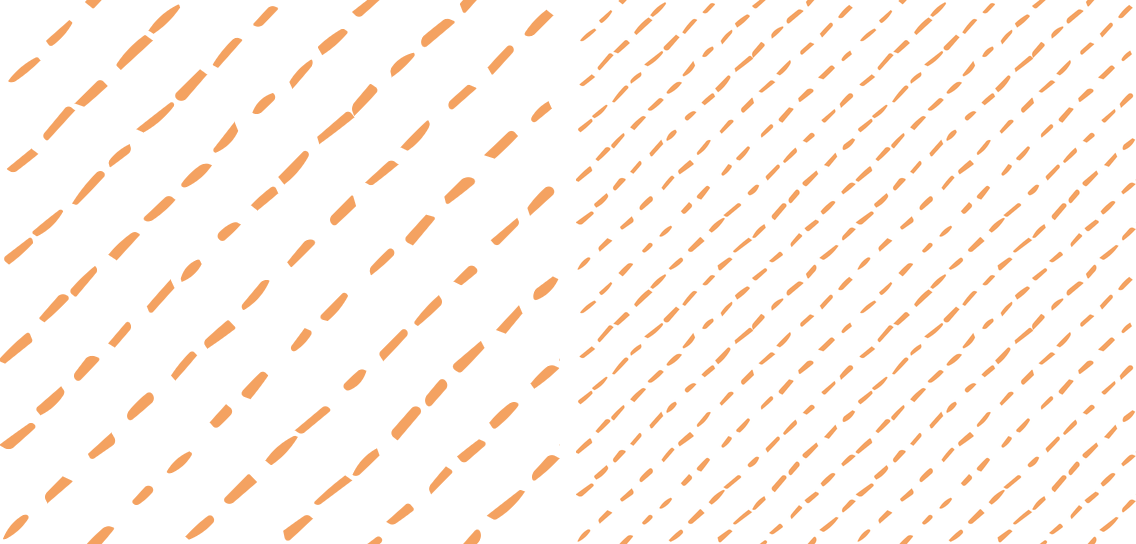
Left: one tile. Right: repeated 2 by 2.
This pattern is drawn by a Shadertoy shader. Its source:

```glsl
// Hand-cut orange dashes strung along rising diagonal lines on white, tiling seamlessly.

const vec3 PAPER = vec3(1.0);
const vec3 ORANGE = vec3(0.957, 0.635, 0.380);
const float LINES = 6.0;                  // diagonals crossing each edge
const float DASHES[6] = float[6](14.0, 14.0, 15.0, 16.0, 16.0, 16.0);  // per diagonal
// Lengths below are fractions of the canvas height.
const float HALF_LENGTH = 0.0315;
const float LENGTH_SPREAD = 0.022;
const float HALF_WIDTH = 0.0083;
const float WIDTH_SPREAD = 0.0028;
const float DRIFT = 0.008;                // offset across the line
const float SLIDE = 0.20;                 // offset along the line, in dash pitches
const float TILT = 0.20;                  // spread of the angle, radians
const float TAPER = 0.45;
const float BOW = 0.75;                   // strongest narrowing of a curved side
const float END_SLANT = 1.1;

vec4 hash4(vec2 id, float seed) {
    vec4 p = fract(vec4(id.xyxy + seed) * vec4(0.1031, 0.1030, 0.0973, 0.1099));
    p += dot(p, p.wzxy + 33.33);
    return fract((p.xxyz + p.yzzw) * p.zywx);
}

// Intersection of two half spaces whose shared corner has radius r.
float roundedCorner(float a, float b, float r) {
    vec2 q = vec2(a, b) + r;
    return length(max(q, 0.0)) + min(max(q.x, q.y), 0.0) - r;
}

// A strip along x with its own taper, bowed sides, slanted ends and corner radii.
float dashDistance(vec2 q, vec2 id) {
    vec4 form = hash4(id, 17.3);
    vec4 edges = hash4(id, 41.7);
    vec4 corners = smoothstep(0.25, 0.7, hash4(id, 73.1));
    bool ahead = q.x > 0.0;
    bool above = q.y > 0.0;

    float halfLength = HALF_LENGTH + LENGTH_SPREAD * (0.5 * (form.x + form.y) - 0.5);
    float halfWidth = HALF_WIDTH + WIDTH_SPREAD * (form.z - 0.5);

    float along = clamp(q.x / halfLength, -1.2, 1.2);
    float bow = BOW * pow(above ? edges.x : edges.y, 4.0);
    float profile = 1.0 + TAPER * (form.w - 0.5) * along - bow * along * along;
    float width = halfWidth * max(profile, 0.1);

    float slant = END_SLANT * ((ahead ? edges.z : edges.w) - 0.5);
    float endCut = (abs(q.x) + slant * q.y - halfLength) / sqrt(1.0 + slant * slant);
    vec2 pair = ahead ? corners.xy : corners.zw;
    float radius = width * (above ? pair.x : pair.y);
    return roundedCorner(endCut, abs(q.y) - width, radius);
}

void mainImage(out vec4 fragColor, in vec2 fragCoord) {
    vec2 uv = fragCoord / iResolution.xy;
    vec2 scale = vec2(iResolution.x / iResolution.y, 1.0);
    vec2 forward = normalize(scale);
    vec2 across = vec2(-forward.y, forward.x);

    // Nearest diagonal and the position along it.
    float line = round(LINES * (uv.x - uv.y));
    float row = mod(line, LINES);
    float count = DASHES[int(row + 0.5)];
    float cell = floor(count * 0.5 * (uv.x + uv.y + line / LINES));

    float d = 1.0;
    for (float k = -1.0; k <= 1.0; k++) {
        float index = cell + k;
        vec2 id = vec2(row, mod(index, count));
        vec4 h = hash4(id, 5.9);

        float u = (index + 0.5 + SLIDE * (h.x - 0.5)) / count;
        vec2 q = (uv - vec2(u, u - line / LINES)) * scale;
        q = vec2(dot(q, forward), dot(q, across) - DRIFT * (h.y - 0.5));

        float angle = TILT * (h.z - 0.5);
        float c = cos(angle), s = sin(angle);
        q = vec2(c * q.x + s * q.y, c * q.y - s * q.x);
        d = min(d, dashDistance(q, id));
    }

    float ink = clamp(0.5 - d * iResolution.y, 0.0, 1.0);
    fragColor = vec4(mix(PAPER, ORANGE, ink), 1.0);
}
```
